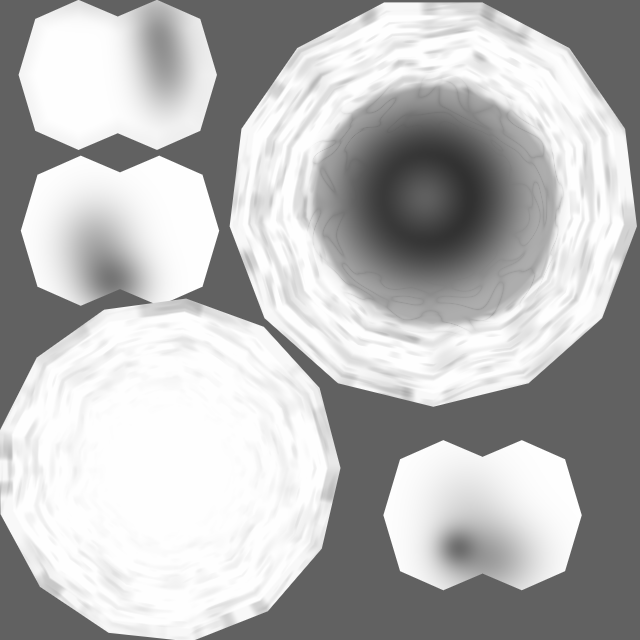
Give the GLSL for this texture map, as a Shadertoy shader.

```glsl
// Grey occlusion map: two streaked 13-sided discs, one with a dark pit, and three shaded double lobes.
#define BACKDROP 0.38
#define PAPER 0.997
#define SIDES 13.0
#define PIT_CENTER vec2(0.680, 0.681)
#define PIT_RADIUS 0.189
#define EYE_CENTER vec2(0.667, 0.691)
#define BAND_WIDTH 0.020
#define STREAK_DEPTH 0.13
#define TAU 6.2831853

float hash(vec2 p) {
    vec3 q = fract(vec3(p.xyx) * 0.1031);
    q += dot(q, q.yzx + 33.33);
    return fract((q.x + q.y) * q.z);
}

// Value noise that repeats along x, so it closes around a circle
float ringNoise(vec2 p, float period) {
    vec2 cell = floor(p), f = fract(p);
    f = f * f * (3.0 - 2.0 * f);
    float x0 = mod(cell.x, period), x1 = mod(cell.x + 1.0, period);
    float low = mix(hash(vec2(x0, cell.y)), hash(vec2(x1, cell.y)), f.x);
    float high = mix(hash(vec2(x0, cell.y + 1.0)), hash(vec2(x1, cell.y + 1.0)), f.x);
    return mix(low, high, f.y);
}

float turnOf(vec2 p) { return atan(p.y, p.x) / TAU + 0.5; }

float cover(float d) { return clamp(0.5 - d * iResolution.y, 0.0, 1.0); }

float polygon(vec2 p, float radius, float firstAngle) {
    float wedge = TAU / SIDES;
    float a = mod(atan(p.y, p.x) - firstAngle, wedge) - 0.5 * wedge;
    return length(p) * cos(a) - radius * cos(0.5 * wedge);
}

// Notched double octagon, mirrored in both axes
float doubleLobe(vec2 p) {
    p = abs(p);
    float notch = dot(p, vec2(-0.392, 0.920)) - 0.0839;
    float crown = dot(p, vec2(0.404, 0.914)) - 0.132;
    float side = dot(p, vec2(0.958, 0.286)) - 0.1485;
    return max(notch, max(crown, side));
}

float blot(vec2 p, vec2 center, vec2 spread) {
    vec2 q = (p - center) / spread;
    return exp(-0.5 * dot(q, q));
}

// Sparse brush marks running along the outline
float streaks(float turn, float depth, float seed) {
    float sum = 0.0;
    float bend = 0.018 * ringNoise(vec2(turn * 17.0, seed), 17.0);
    for (float i = 0.0; i < 3.0; i++) {
        float count = 23.0 + 17.0 * i;
        vec2 q = vec2(turn * count, (depth + bend) * (75.0 + 45.0 * i) + seed + 31.0 * i);
        sum += smoothstep(0.56, 0.98, ringNoise(q, count)) * (1.0 - 0.2 * i);
    }
    return sum;
}

// Pale patches in the band next to the outline
float rimBand(float turn, float d, float seed) {
    float patches = ringNoise(vec2(turn * 61.0, seed), 61.0);
    float band = smoothstep(-BAND_WIDTH - 0.002, -BAND_WIDTH + 0.002, d);
    return band * (0.025 + 0.15 * smoothstep(0.5, 1.0, patches));
}

float pitDisc(vec2 uv, vec2 p, float d) {
    float turn = turnOf(p);
    float grey = PAPER - STREAK_DEPTH * streaks(turn, d, 5.0) - rimBand(turn, d, 9.0);

    // Ragged pit wall with thin creases
    vec2 q = uv - PIT_CENTER;
    float pitTurn = turnOf(q), r = length(q);
    float ragged = ringNoise(vec2(pitTurn * 13.0, 3.0), 13.0) - 0.5;
    float edge = r - PIT_RADIUS - 0.012 * ragged;
    float wave = 0.05 * ringNoise(vec2(pitTurn * 19.0, r * 20.0), 19.0);
    float crease = 1.0 - abs(2.0 * ringNoise(vec2(pitTurn * 29.0, (r + wave) * 90.0), 29.0) - 1.0);
    crease = pow(crease, 6.0) * smoothstep(0.11, 0.18, r);

    // Dark ring around a lighter eye
    vec2 e = uv - EYE_CENTER;
    float er = length(e);
    float wall = mix(0.20, 0.68, smoothstep(0.06, 0.19, er));
    wall += 0.17 * (1.0 - smoothstep(0.0, 0.075, er));
    wall -= 0.45 * e.x * blot(e, vec2(0.0), vec2(0.07));
    wall -= 0.07 * crease;

    grey -= 0.10 * (1.0 - smoothstep(0.0, 0.025, edge)) * (0.6 + crease);
    return mix(wall, grey, smoothstep(-0.008, 0.007, edge));
}

float plainDisc(vec2 p, float d) {
    float turn = turnOf(p);
    float fade = smoothstep(0.07, 0.24, length(p));
    return PAPER - 0.6 * STREAK_DEPTH * fade * streaks(turn, d, 47.0) - rimBand(turn, d, 71.0);
}

void mainImage(out vec4 fragColor, in vec2 fragCoord) {
    vec2 uv = fragCoord / iResolution.xy;
    float grey = BACKDROP;

    // Double lobes with soft shadows
    float top = doubleLobe(uv - vec2(0.184, 0.883));
    float middle = doubleLobe(uv - vec2(0.1875, 0.6395));
    float lower = doubleLobe(uv - vec2(0.754, 0.195));
    float topShade = 0.30 * blot(uv, vec2(0.245, 0.958), vec2(0.028, 0.037))
        + 0.33 * blot(uv, vec2(0.260, 0.889), vec2(0.031, 0.046))
        + 0.08 * blot(uv, vec2(0.140, 1.0), vec2(0.05, 0.02));
    float middleShade = 0.42 * blot(uv, vec2(0.180, 0.555), vec2(0.036, 0.033))
        + 0.30 * blot(uv, vec2(0.150, 0.616), vec2(0.040, 0.047));
    float lowerShade = 0.30 * blot(uv, vec2(0.712, 0.1445), vec2(0.021))
        + 0.36 * blot(uv, vec2(0.762, 0.125), vec2(0.052, 0.042))
        + 0.12 * blot(uv, vec2(0.729, 0.206), vec2(0.046, 0.050));
    grey = mix(grey, PAPER - topShade - 0.04 * smoothstep(-0.03, 0.0, top), cover(top));
    grey = mix(grey, PAPER - middleShade, cover(middle));
    grey = mix(grey, PAPER - lowerShade, cover(lower));

    // Discs
    vec2 plain = uv - vec2(0.262, 0.265), pit = uv - vec2(0.677, 0.685);
    float plainEdge = polygon(plain, 0.270, 0.014);
    float pitEdge = polygon(pit, 0.3205, -0.25 * TAU);
    grey = mix(grey, plainDisc(plain, plainEdge), cover(plainEdge));
    grey = mix(grey, pitDisc(uv, pit, pitEdge), cover(pitEdge));

    fragColor = vec4(vec3(grey), 1.0);
}
```
